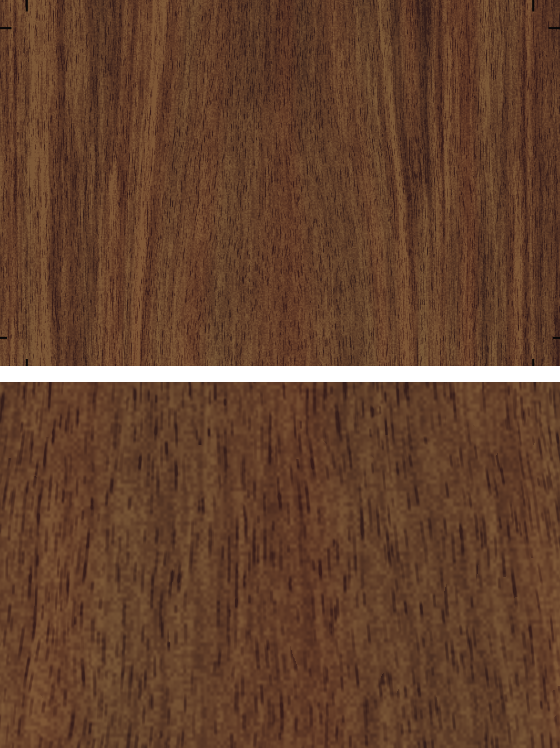
Top: the whole. Bottom: its middle third, enlarged.
Write a Shadertoy shader that draws this texture.

```glsl
const vec3 DARK_WALNUT = vec3(0.215, 0.115, 0.100);
const vec3 MID_WALNUT = vec3(0.382, 0.238, 0.156);
const vec3 PALE_WALNUT = vec3(0.490, 0.345, 0.215);
const vec3 RED_TINT = vec3(0.018, -0.012, -0.008);
const vec3 INK = vec3(0.04, 0.03, 0.03);

float hash(vec2 p) {
    vec3 q = fract(vec3(p.xyx) * vec3(0.1031, 0.1030, 0.0973));
    q += dot(q, q.yzx + 33.33);
    return fract((q.x + q.y) * q.z);
}

float noise(vec2 p) {
    vec2 cell = floor(p);
    vec2 f = fract(p);
    f = f * f * (3.0 - 2.0 * f);
    float low = mix(hash(cell), hash(cell + vec2(1, 0)), f.x);
    float high = mix(hash(cell + vec2(0, 1)), hash(cell + vec2(1, 1)), f.x);
    return mix(low, high, f.y);
}

// Noise centred on zero, stretched along the grain
float streak(vec2 p, vec2 frequency, float seed) {
    return noise(p * frequency + seed) - 0.5;
}

float band(float x, float centre, float width) {
    float d = (x - centre) / width;
    return exp(-d * d);
}

// Bends straight grain into an arch that widens towards the bottom
float archGrain(float x, float y, float amount) {
    float spread = amount * smoothstep(1.15, -0.1, y);
    return x * (1.0 - spread * (1.0 - smoothstep(0.2, 0.52, abs(x))));
}

// Short dark dashes, one possible dash in each cell
float pores(vec2 p, vec2 size, float density, float seed) {
    vec2 q = p / size;
    float column = floor(q.x);
    q.y += 17.0 * hash(vec2(column, seed));
    vec2 id = vec2(column, floor(q.y)) + seed;
    vec2 f = fract(q) - 0.5;
    f.x += 0.4 * (hash(id + 71.0) - 0.5);
    float halfLength = mix(0.15, 0.48, hash(id + 39.0));
    float core = 1.0 - smoothstep(0.06, 0.29, abs(f.x));
    float ends = 1.0 - smoothstep(halfLength * 0.4, halfLength, abs(f.y));
    float depth = mix(0.5, 1.25, hash(id + 17.0));
    return core * ends * depth * step(hash(id), density);
}

float tick(vec2 p, float offset, float len, float pixel) {
    float across = 1.0 - smoothstep(0.0015, 0.0015 + pixel, abs(p.x - offset));
    return across * (1.0 - smoothstep(len, len + pixel, p.y));
}

vec3 walnut(float tone) {
    vec3 lower = mix(DARK_WALNUT, MID_WALNUT, clamp(tone / 0.6, 0.0, 1.0));
    return mix(lower, PALE_WALNUT, clamp((tone - 0.6) / 0.4, 0.0, 1.0));
}

void mainImage(out vec4 fragColor, in vec2 fragCoord) {
    float pixel = 1.0 / iResolution.y;
    vec2 p = fragCoord * pixel;
    vec2 size = iResolution.xy * pixel;

    // Grain coordinates around the arch axis
    float x = p.x - 0.482 * size.x;
    x += 0.010 * streak(p, vec2(5.0, 3.0), 8.0);
    vec2 grain = vec2(archGrain(x, p.y, 0.45), p.y);
    float side = abs(grain.x);
    float outer = smoothstep(0.10, 0.30, side);

    // Fibres keep their width where the arch opens
    float wobble = 0.007 * streak(p, vec2(24.0, 11.0), 31.0);
    vec2 fibre = vec2(archGrain(x, p.y, 0.32) + wobble, p.y);

    // Broad stripes and fine fibres
    float tone = 0.665;
    tone += mix(0.12, 0.38, outer) * streak(grain, vec2(19.0, 0.6), 3.0);
    tone += mix(0.14, 0.46, outer) * streak(grain, vec2(46.0, 0.9), 21.0);
    tone += mix(0.20, 0.40, outer) * streak(fibre, vec2(130.0, 4.0), 47.0);
    tone += 0.30 * streak(fibre, vec2(260.0, 22.0), 73.0);
    tone += 0.12 * streak(grain, vec2(9.0, 5.0), 60.0);

    // Paired features on both flanks of the arch
    tone += 0.24 * band(side, 0.300, 0.018);
    tone += 0.14 * band(side, 0.165, 0.018);
    tone -= 0.18 * band(side, 0.250, 0.022);
    tone -= 0.32 * band(side, 0.465, 0.008);
    tone += 0.17 * band(side, 0.590, 0.022);
    tone += 0.28 * band(side, 0.710, 0.007);
    tone -= 0.28 * band(side, 0.697, 0.005);
    float knee = smoothstep(0.42, 0.54, p.y + 0.1 * streak(grain, vec2(40.0, 2.0), 5.0));
    tone += mix(0.20, -0.16, knee) * band(abs(x), 0.425, 0.025);
    tone -= 0.16 * (1.0 - outer) * (p.y - 0.3);

    // Pores and speckle
    float clump = 0.5 * streak(fibre, vec2(26.0, 9.0), 120.0);
    float density = mix(0.54, 0.42, outer) + clump;
    tone -= 0.42 * pores(fibre, vec2(0.0068, 0.050), density, 11.0);
    tone -= 0.38 * pores(fibre + 0.003, vec2(0.0057, 0.032), density, 83.0);
    tone -= 0.36 * outer * pores(fibre, vec2(0.0075, 0.130), 0.40, 140.0);
    tone += 0.36 * streak(p, vec2(330.0, 290.0), 0.0);

    vec3 colour = walnut(tone);
    colour += RED_TINT * 1.1 * streak(grain, vec2(24.0, 0.9), 90.0);

    // Trim ticks near the corners
    vec2 edge = min(p, size - p);
    float len = mix(0.018, 0.030, step(0.5, p.y));
    float mark = max(tick(edge, 0.073, len, pixel), tick(edge.yx, 0.077, len, pixel));
    fragColor = vec4(mix(colour, INK, mark), 1.0);
}
```
